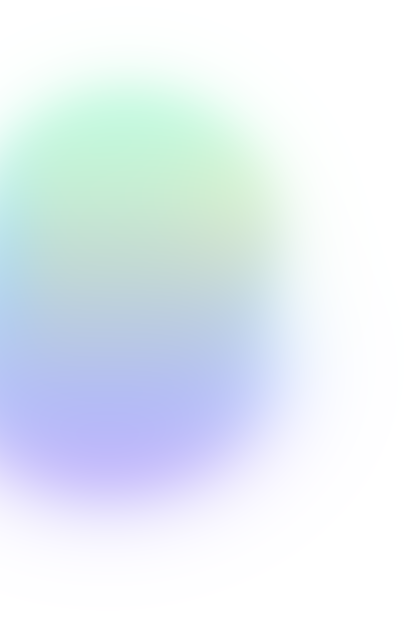
A Shadertoy shader for this background:

```glsl
const int STOPS = 6;
const vec3 WHITE = vec3(1.0);

// Coverage of a blurred ellipse: 1 inside, 0.5 on its rim, fading to 0
float softEllipse(vec2 p, vec2 centre, vec2 radii, float blur) {
    float rim = (length((p - centre) / radii) - 1.0) * min(radii.x, radii.y);
    return 1.0 / (1.0 + exp(rim / blur));
}

// Gaussian falloff used for local tints
float glow(vec2 p, vec2 centre, vec2 spread) {
    vec2 q = (p - centre) / spread;
    return exp(-0.5 * dot(q, q));
}

// Smoothly blended ramp of evenly spaced stops, ordered downwards
vec3 verticalRamp(float y, float top, float spacing) {
    vec3 stops[STOPS] = vec3[STOPS](
        vec3(0.74, 0.98, 0.87),   // mint
        vec3(0.78, 0.94, 0.83),   // pale green
        vec3(0.765, 0.86, 0.82),  // sage
        vec3(0.725, 0.79, 0.885), // grey blue
        vec3(0.695, 0.73, 0.97),  // periwinkle
        vec3(0.74, 0.68, 0.985)   // violet
    );
    float position = clamp((top - y) / spacing, 0.0, float(STOPS - 1));
    vec3 sum = vec3(0.0);
    float total = 0.0;
    for (int i = 0; i < STOPS; i++) {
        float offset = position - float(i);
        float weight = exp(-1.7 * offset * offset);
        sum += weight * stops[i];
        total += weight;
    }
    return sum / total;
}

void mainImage(out vec4 fragColor, in vec2 fragCoord) {
    vec2 p = fragCoord / iResolution.y;

    // Two overlapping blurred ellipses form the cloud
    float upper = softEllipse(p, vec2(0.200, 0.638), vec2(0.238, 0.226), 0.026);
    float lower = softEllipse(p, vec2(0.168, 0.444), vec2(0.265, 0.226), 0.034);
    float coverage = 1.0 - (1.0 - upper) * (1.0 - lower);

    // Vertical colour with cool sides and a warm upper right
    vec3 color = verticalRamp(p.y, 0.832, 0.1163);
    color += vec3(-0.065, -0.005, 0.09) * glow(p, vec2(-0.02, 0.615), vec2(0.055, 0.125));
    color += vec3(0.05, 0.005, -0.02) * glow(p, vec2(0.390, 0.675), vec2(0.09, 0.10));
    color += vec3(0.0, 0.05, 0.07) * glow(p, vec2(0.500, 0.510), vec2(0.09, 0.12));

    fragColor = vec4(mix(WHITE, color, coverage), 1.0);
}
```
